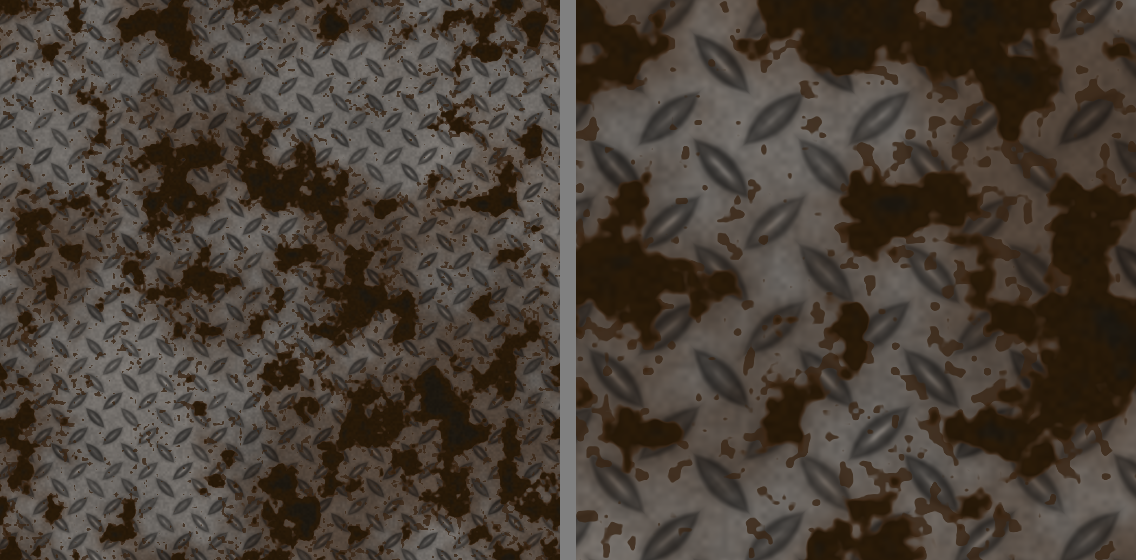
Left: the whole. Right: its middle third, enlarged.
Give the GLSL for this texture, as a Shadertoy shader.

```glsl
float hash(vec2 p) {
    vec3 q = fract(p.xyx * 0.1031);
    q += dot(q, q.yzx + 33.33);
    return fract((q.x + q.y) * q.z);
}

// Value noise that wraps after freq cells
float noise(vec2 uv, float freq) {
    vec2 p = uv * freq, i = floor(p), f = fract(p);
    f = f * f * (3.0 - 2.0 * f);
    vec2 a = mod(i, freq) + freq, b = mod(i + 1.0, freq) + freq;
    return mix(mix(hash(a), hash(vec2(b.x, a.y)), f.x),
               mix(hash(vec2(a.x, b.y)), hash(b), f.x), f.y);
}

float fbm(vec2 uv, float freq, int octaves) {
    float sum = 0.0, total = 0.0, weight = 1.0;
    for (int i = 0; i < octaves; i++) {
        sum += weight * noise(uv, freq);
        total += weight;
        weight *= 0.5;
        freq *= 2.0;
    }
    return sum / total;
}

// Soft round area, wrapped at the canvas edges
float patchAt(vec2 uv, vec2 center, float radius) {
    vec2 d = fract(uv - center + 0.5) - 0.5;
    return exp(-dot(d, d) / (radius * radius));
}

// Brightness factor of one raised lens per cell, lying along angle
float tread(vec2 p, vec2 center, float angle) {
    vec2 q = p - center + 0.5;
    vec2 id = mod(floor(q), 16.0);
    float seed = hash(id + center * 70.0);
    vec2 local = fract(q) - 0.5;
    vec2 dir = vec2(cos(angle), sin(angle));
    float along = dot(local, dir);
    float across = dot(local, vec2(-dir.y, dir.x));
    float taper = 1.0 - along * along / 0.14;
    float edge = abs(across) - 0.135 * taper;
    float shade = 1.0 - 0.14 * smoothstep(0.1, -0.02, edge);
    shade *= 1.0 - mix(0.3, 0.46, seed) * smoothstep(0.03, -0.035, edge);
    // Worn face and polished ridge
    float face = smoothstep(0.02, -0.03, abs(across) - 0.075 * taper);
    float ridge = exp(-across * across / 0.0011) * smoothstep(0.25, 0.04, abs(along));
    return shade + face * 0.1 + ridge * mix(0.1, 0.5, fract(seed * 7.3));
}

void mainImage(out vec4 fragColor, in vec2 fragCoord) {
    vec2 uv = fragCoord / iResolution.xy;

    // Areas where corrosion gathers
    float region = patchAt(uv, vec2(0.74, 0.28), 0.15)
                 + patchAt(uv, vec2(0.34, 0.67), 0.16)
                 + patchAt(uv, vec2(0.11, 0.54), 0.10)
                 + 0.8 * patchAt(uv, vec2(0.90, 0.74), 0.12)
                 + 0.8 * patchAt(uv, vec2(0.29, 0.99), 0.10)
                 + 0.6 * patchAt(uv, vec2(0.53, 0.10), 0.12);
    float grime = 0.22 * region + 0.5 * (fbm(uv, 5.0, 3) - 0.5);
    float rust = fbm(uv, 22.0, 4) + grime;
    float fine = fbm(uv, 128.0, 2);
    float grain = noise(uv, 256.0);

    // Mottled steel with a brown film
    vec3 color = mix(vec3(0.405, 0.39, 0.375), vec3(0.31, 0.26, 0.22),
                     smoothstep(-0.08, 0.2, grime + 0.35 * (rust - 0.55)));
    color *= 0.78 + 0.32 * fbm(uv, 9.0, 4) + 0.14 * fine + 0.1 * grain;

    // Two crossed treads in each of 16 by 16 cells
    vec2 cell = uv * 16.0;
    color *= tread(cell, vec2(0.72, 0.06), -0.82) * tread(cell, vec2(0.22, 0.54), 0.72);

    // Fine pitting, then solid rust with a warm ragged rim
    float pits = smoothstep(0.70, 0.76, fine + 0.6 * (rust - 0.5));
    color = mix(color, vec3(0.22, 0.145, 0.08), 0.8 * pits);
    float ragged = rust + 0.1 * (fine - 0.5);
    color = mix(color, vec3(0.24, 0.15, 0.075), 0.75 * smoothstep(0.675, 0.71, ragged));
    vec3 crust = mix(vec3(0.15, 0.095, 0.03), vec3(0.11, 0.09, 0.06), smoothstep(0.8, 0.95, rust));
    color = mix(color, crust * (0.9 + 0.2 * grain), smoothstep(0.695, 0.735, ragged));

    fragColor = vec4(color, 1.0);
}
```
